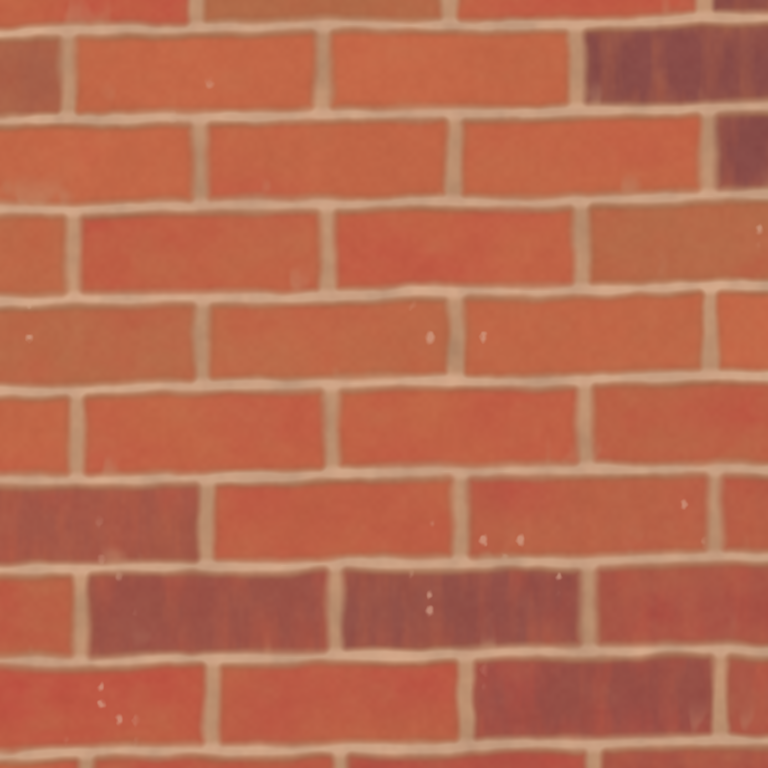
Write a three.js fragment shader that draws this texture.

```glsl
// Weathered brick wall in running bond, about three bricks across and 8.5 courses down.
// A slightly tilted, wobbling grid gives each brick an id and a rounded-box distance;
// hashes and value noise supply fired tones, sooty zones, chips and uneven mortar.
varying vec2 vUv;

const vec2 CELL = vec2(0.331, 0.117);      // brick plus joint, in canvas units
const vec2 JOINT = vec2(0.0205, 0.0165);   // head and bed joint widths

const vec3 ORANGE = vec3(0.765, 0.405, 0.28);
const vec3 RED = vec3(0.73, 0.315, 0.255);
const vec3 BROWN = vec3(0.69, 0.415, 0.285);
const vec3 PLUM = vec3(0.53, 0.295, 0.28);
const vec3 SHADOW = vec3(0.60, 0.40, 0.28);
const vec3 BED_MORTAR = vec3(0.80, 0.635, 0.52);
const vec3 HEAD_MORTAR = vec3(0.74, 0.565, 0.44);
const vec3 CHIP = vec3(0.84, 0.66, 0.57);

float hash(vec2 p) {
  vec3 q = fract(p.xyx * 0.1031);
  q += dot(q, q.yzx + 33.33);
  return fract((q.x + q.y) * q.z);
}

float noise(vec2 p) {
  vec2 i = floor(p), f = fract(p);
  f = f * f * (3.0 - 2.0 * f);
  return mix(mix(hash(i), hash(i + vec2(1.0, 0.0)), f.x),
             mix(hash(i + vec2(0.0, 1.0)), hash(i + vec2(1.0, 1.0)), f.x), f.y);
}

float fbm(vec2 p) {
  float sum = 0.0, amp = 0.5;
  for (int i = 0; i < 3; i++) {
    sum += amp * noise(p);
    p = p * 2.03 + 17.3;
    amp *= 0.5;
  }
  return sum / 0.875;
}

float roundedBox(vec2 p, vec2 halfSize, float radius) {
  vec2 q = abs(p) - halfSize + radius;
  return length(max(q, 0.0)) + min(max(q.x, q.y), 0.0) - radius;
}

// Course and column coordinates, measured from the top left.
vec2 wallGrid(vec2 uv) {
  float wobble = (noise(uv * vec2(9.0, 8.0)) - 0.5) * 0.006;
  float down = 1.0 - uv.y + 0.018 * uv.x - 0.043 + wobble;
  float row = down * (8.68 - 0.18 * down);
  float course = floor(row);
  float shift = 0.0905 + 0.0026 * course + (hash(vec2(course, 71.0)) - 0.5) * 0.004;
  return vec2((uv.x - shift) / CELL.x - 0.5 * mod(course, 2.0), row);
}

// Soot for a whole brick: an upper right corner, a low diagonal band and rare strays.
float soot(vec2 id) {
  vec2 c = vec2((id.x + 0.5 + 0.5 * mod(id.y, 2.0)) * CELL.x + 0.09, 1.0 - (id.y + 0.5) * CELL.y);
  float corner = smoothstep(0.75, 0.9, c.x) * smoothstep(0.70, 0.79, c.y);
  float band = smoothstep(0.0, 0.05, c.x) * (1.0 - smoothstep(0.05, 0.11, abs(c.y - 0.39 + 0.33 * c.x)));
  float low = 0.4 * smoothstep(0.45, 0.25, c.y) * smoothstep(0.2, 0.9, c.x);
  float stray = 0.4 * smoothstep(0.92, 0.98, hash(id + 91.0));
  return max(max(corner, band * (0.5 + 0.4 * hash(id + 23.0))), max(low, stray));
}

// Tone per brick: orange high on the wall, redder low down, some brown or plum.
vec3 brickColor(vec2 id, vec2 p, vec2 uv) {
  float redness = 0.75 * smoothstep(1.5, 7.0, id.y) + 0.8 * (hash(id + 13.0) - 0.5);
  float brown = smoothstep(0.35, 0.8, hash(id + 37.0)) * (1.0 - 0.08 * id.y);
  float patches = fbm(uv * vec2(9.0, 12.0) + id * 7.1);
  float mottle = fbm(uv * vec2(26.0, 30.0) + id * 5.3);
  float streaks = fbm(uv * vec2(45.0, 11.0) + id * 3.7);
  vec3 color = mix(ORANGE, RED, clamp(redness + (patches - 0.5) * 1.3, 0.0, 1.0));
  color = mix(color, BROWN, clamp(0.8 * brown + (mottle - 0.5) * 0.8, 0.0, 1.0));
  color = mix(color, PLUM, soot(id) * clamp(0.5 + 0.9 * streaks - 6.0 * abs(p.y) * patches, 0.0, 1.0));
  return color * (0.95 + 0.05 * patches + 0.05 * mottle);
}

// Sparse pale flecks, one per cell, confined to a few clusters.
float chips(vec2 uv, float density) {
  vec2 g = uv * density, id = floor(g);
  vec2 center = 0.35 + 0.3 * vec2(hash(id + 5.0), hash(id + 29.0));
  float radius = mix(0.10, 0.22, hash(id + 47.0));
  float d = length((fract(g) - center) * vec2(1.0, 0.75)) + (noise(g * 5.0) - 0.5) * 0.14;
  float present = step(0.86, hash(id + 83.0)) * smoothstep(0.72, 0.82, noise(uv * 7.0 + 4.0));
  return present * (1.0 - smoothstep(radius - 0.12, radius + 0.12, d));
}

void main() {
  vec2 grid = wallGrid(vUv);
  vec2 id = floor(grid);
  vec2 p = (fract(grid) - 0.5) * CELL;
  vec2 halfBrick = 0.5 * (CELL - JOINT);

  // Lumpy outline whose softness drifts along the joints.
  float lumps = (noise(vUv * 24.0 + id * 3.1) - 0.5) * 0.005 + (noise(vUv * 60.0) - 0.5) * 0.002;
  float d = roundedBox(p, halfBrick, 0.006) + lumps;
  float soft = mix(0.005, 0.0095, noise(vUv * 13.0 + 50.0));

  // Brick face with a recessed edge, darkest beneath the bed joint.
  vec3 brick = brickColor(id, p, vUv);
  float underBed = 1.0 - smoothstep(-halfBrick.y, -halfBrick.y + 0.014, p.y);
  float rim = smoothstep(-0.013, 0.0, d) * (0.6 + 0.6 * noise(vUv * 18.0 + 9.0));
  brick = mix(brick, SHADOW, rim * mix(0.3, 0.65, underBed));
  brick = mix(brick, CHIP, 0.6 * chips(vUv, 42.0));

  // Occasional mortar smears across the lower edge of a brick.
  float smear = smoothstep(0.68, 0.84, fbm(vUv * vec2(22.0, 12.0) + 8.0))
              * smoothstep(0.0, halfBrick.y, p.y);
  brick = mix(brick, HEAD_MORTAR, 0.4 * smear);

  // Bed joints catch light along their middle; head joints stay duller.
  float bed = smoothstep(-0.007, 0.005, abs(p.y) - halfBrick.y);
  vec3 mortar = mix(HEAD_MORTAR, BED_MORTAR, bed * smoothstep(-0.002, 0.006, d));
  mortar *= 0.91 + 0.16 * fbm(vUv * 24.0);

  vec3 color = mix(brick, mortar, smoothstep(-soft, soft, d));
  float grain = noise(vUv * 150.0) + noise(vUv * 80.0 + 31.0) - 1.0;
  gl_FragColor = vec4(color + grain * vec3(0.010, 0.013, 0.010), 1.0);
}
```
